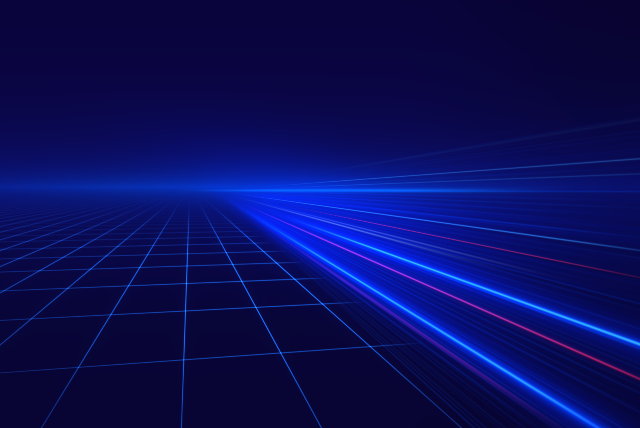
Give the GLSL for this background, as a Shadertoy shader.

```glsl
// Night-blue horizon with a perspective grid floor and a fan of light streaks.

// Layout, in canvas heights
const float HORIZON = 0.563;
const vec2 GRID_VP = vec2(0.445, 0.566);
const vec2 FAN_VP = vec2(0.498, 0.555);
const vec2 POOL_CENTRE = vec2(0.80, 0.475);
const float COLUMN_STEP = 0.58;
const float COLUMN_SHIFT = -0.035;
const float ROW_STEP = 0.957;
const float ROW_SHIFT = 2.458;
const float ROW_TILT = 0.174;
const float LINE_WIDTH = 0.0014;
const int FINE_STREAKS = 56;

// Colours
const vec3 SKY_TOP = vec3(0.036, 0.012, 0.215);
const vec3 SKY_LOW = vec3(0.045, 0.055, 0.44);
const vec3 FLOOR_NEAR = vec3(0.030, 0.014, 0.195);
const vec3 HAZE = vec3(-0.02, 0.14, 0.27);
const vec3 GRID_BLUE = vec3(0.08, 0.42, 0.80);
const vec3 DEEP_BLUE = vec3(-0.01, 0.08, 0.58);
const vec3 BRIGHT_BLUE = vec3(-0.02, 0.28, 0.80);
const vec3 CYAN = vec3(0.20, 0.60, 0.65);
const vec3 ROSE = vec3(0.75, 0.10, 0.12);
const vec3 VIOLET = vec3(0.32, 0.04, 0.20);

float hash(float n) {
    return fract(sin(n * 127.1) * 4375.85);
}

// 1D gradient noise, about -0.5 to 0.5
float noise(float x) {
    float i = floor(x), f = fract(x);
    float g0 = hash(i) * 2.0 - 1.0, g1 = hash(i + 1.0) * 2.0 - 1.0;
    float blend = f * f * f * (f * (f * 6.0 - 15.0) + 10.0);
    return mix(g0 * f, g1 * (f - 1.0), blend);
}

// Widening ray from the fan centre; positive slopes run down to the right
float beam(vec2 d, float slope, float width, float start, float end) {
    vec2 dir = normalize(vec2(1.0, slope));
    float along = dot(d, dir);
    float across = d.x * dir.y - d.y * dir.x;
    float w = max(width * (0.45 + 0.7 * max(along, 0.0)), 0.45 / iResolution.y);
    float fade = smoothstep(start, start + 0.28, along)
               * (1.0 - smoothstep(end - 0.45, end, along));
    return exp(-across * across / (w * w)) * fade;
}

vec3 background(vec2 p) {
    float dy = p.y - HORIZON;
    vec3 sky = mix(SKY_TOP, SKY_LOW, exp(-max(dy, 0.0) / 0.16));
    vec3 ground = mix(FLOOR_NEAR, SKY_LOW, exp(min(dy, 0.0) / 0.14));
    vec3 col = mix(ground, sky, smoothstep(-0.01, 0.01, dy));
    col *= 1.0 - 0.18 * smoothstep(0.9, 1.5, p.x);
    float side = (p.x - 0.52) / 0.64;
    float thickness = dy > 0.0 ? 0.036 : 0.032;
    return col + HAZE * exp(-abs(dy) / thickness - side * side);
}

// Two families of floor lines, measured back in screen space
vec3 grid(vec2 p) {
    float h = max(GRID_VP.y - p.y, 0.001);
    float u = (p.x - GRID_VP.x) / h;
    float v = (1.0 - (p.x - 0.43) * ROW_TILT) / h;
    float column = (u - COLUMN_SHIFT) / COLUMN_STEP;
    float row = (v - ROW_SHIFT) / ROW_STEP;
    float du = abs(column - floor(column + 0.5)) * COLUMN_STEP * h / sqrt(1.0 + u * u);
    float dv = abs(row - floor(row + 0.5)) * ROW_STEP * h * h;
    float w = max(LINE_WIDTH, 0.45 / iResolution.y);
    float lines = exp(-du * du / (w * w)) * smoothstep(0.02, 0.20, h)
                + 0.65 * exp(-dv * dv / (w * w)) * smoothstep(0.05, 0.24, h);
    float glow = 0.05 * exp(-du / 0.008) * smoothstep(0.04, 0.16, h);
    float side = (p.x - 0.60) / 0.48;
    float light = 0.34 + 0.66 * exp(-side * side);
    light *= 1.0 - 0.35 * smoothstep(0.32, 0.56, h);
    return GRID_BLUE * (lines + glow) * light * (1.0 - smoothstep(1.1, 1.55, u));
}

// Soft blue fan with radial grain and scattered thin rays
vec3 fan(vec2 d) {
    float r = length(d);
    float s = d.y / max(d.x, 0.001);
    float right = smoothstep(0.0, 0.15, d.x);
    float body = smoothstep(-0.05, 0.12, s) * (1.0 - smoothstep(0.45, 0.90, s));
    float grain = noise(s * 38.0) + 0.9 * noise(s * 105.0 + 7.0) * smoothstep(0.1, 0.5, r);
    float fade = exp(-r * r / 0.50);
    vec3 col = DEEP_BLUE * body * right * (0.42 + 0.35 * grain) * (0.22 + 0.78 * fade);
    float upper = smoothstep(-0.24, -0.04, s) * (1.0 - smoothstep(-0.03, 0.04, s));
    col += DEEP_BLUE * upper * right * max(0.1 + 0.3 * grain, 0.0) * 0.35;
    for (int i = 0; i < FINE_STREAKS; i++) {
        float k = float(i) + 1.0;
        float slope = mix(-0.22, 0.90, (k + hash(k) - 0.5) / float(FINE_STREAKS));
        float start = 0.02 + 0.3 * hash(k + 50.0);
        float power = (0.04 + 0.20 * hash(k + 90.0)) * (slope < 0.0 ? 0.25 : 1.0);
        col += BRIGHT_BLUE * power * beam(d, slope, 0.0021, start, start + 0.8 + 0.5 * hash(k + 20.0));
    }
    return col;
}

// Broad pool of blue light under the fan's bright part
vec3 pool(vec2 p) {
    vec2 q = p - POOL_CENTRE;
    q = vec2(q.x * 0.92 - q.y * 0.38, q.x * 0.38 + q.y * 0.92) / vec2(0.34, 0.115);
    return DEEP_BLUE * 0.38 * exp(-dot(q, q));
}

vec3 mainBeams(vec2 d) {
    // Two strong beams: wide halo, inner glow, bright core
    vec3 col = DEEP_BLUE * (0.50 * beam(d, 0.614, 0.040, -0.05, 1.4) + 0.36 * beam(d, 0.359, 0.036, 0.05, 1.5));
    col += BRIGHT_BLUE * (0.50 * beam(d, 0.614, 0.0105, 0.0, 1.5) + 0.48 * beam(d, 0.359, 0.009, 0.12, 1.5));
    col += CYAN * (0.75 * beam(d, 0.614, 0.0030, 0.1, 1.25) + 0.85 * beam(d, 0.359, 0.0028, 0.16, 1.5));
    // Warm accents
    col += ROSE * (0.80 * beam(d, 0.44, 0.0024, 0.05, 1.4) + 0.62 * beam(d, 0.203, 0.0017, 0.15, 1.2));
    col += VIOLET * (0.75 * beam(d, 0.683, 0.0042, 0.12, 1.1) + 0.22 * beam(d, 0.44, 0.008, 0.1, 1.3));
    // Pale and cyan threads
    col += CYAN * (0.50 * beam(d, 0.14, 0.0020, 0.02, 1.2) + 0.32 * beam(d, -0.074, 0.0018, 0.1, 1.4));
    col += CYAN * (0.18 * beam(d, -0.039, 0.0018, 0.1, 1.3) + 0.07 * beam(d, -0.165, 0.003, 0.2, 1.5));
    col += vec3(0.26, 0.32, 0.20) * (beam(d, 0.272, 0.0028, 0.03, 0.75) + 0.6 * beam(d, 0.252, 0.0026, 0.1, 0.9));
    // Flat flare on the horizon
    return col + vec3(0.0, 0.22, 0.28) * beam(d, 0.0, 0.006, -0.1, 0.85);
}

void mainImage(out vec4 fragColor, in vec2 fragCoord) {
    vec2 p = fragCoord / iResolution.y;
    p.x *= 1.5 * iResolution.y / iResolution.x;
    vec2 d = vec2(p.x - FAN_VP.x, FAN_VP.y - p.y);
    vec3 col = background(p) + pool(p) + grid(p) + fan(d) + mainBeams(d);
    fragColor = vec4(clamp(col, 0.0, 1.0), 1.0);
}
```
